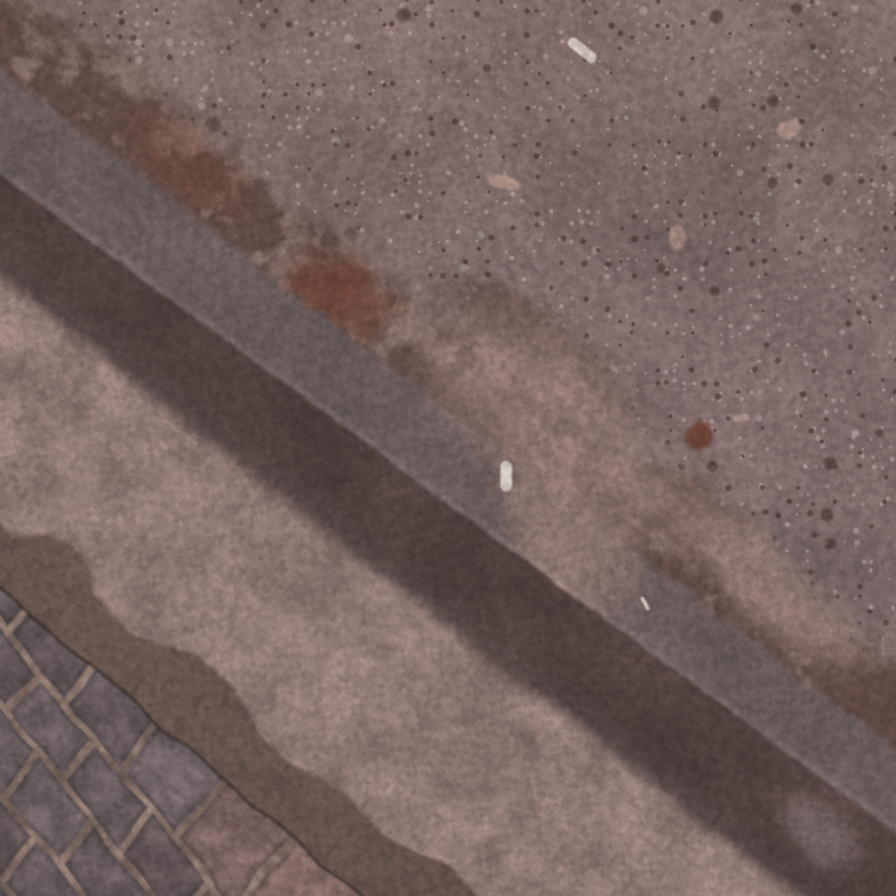
Give the GLSL for this texture, as a WebGL 1 fragment shader.

```glsl
precision highp float;
// Diagonal street gutter: gritty asphalt, dirt, kerb stone, mud and cobbles.
uniform vec2 u_resolution;

const vec3 ASPHALT = vec3(0.475, 0.405, 0.40);
const vec3 DIRT = vec3(0.365, 0.28, 0.255);
const vec3 RUST = vec3(0.43, 0.265, 0.22);
const vec3 SAND = vec3(0.57, 0.475, 0.445);
const vec3 GUTTER = vec3(0.41, 0.355, 0.355);
const vec3 KERB_FACE = vec3(0.32, 0.26, 0.248);
const vec3 KERB_TOP = vec3(0.55, 0.465, 0.442);
const vec3 MUD = vec3(0.395, 0.325, 0.298);
const vec3 COBBLE = vec3(0.40, 0.35, 0.36);
const vec3 COBBLE_WARM = vec3(0.49, 0.39, 0.37);
const vec3 JOINT = vec3(0.53, 0.45, 0.415);
const vec3 PALE = vec3(0.80, 0.755, 0.735);
// Borders: height at the left edge, slope
const vec2 DIRT_LINE = vec2(0.922, -0.76);
const vec2 GUTTER_LINE = vec2(0.805, -0.735);
const vec2 FACE_LINE = vec2(0.69, -0.78);
const vec2 MUD_LINE = vec2(0.43, -0.8);
const vec2 COBBLE_LINE = vec2(0.342, -0.85);
const vec2 COBBLE_SIZE = vec2(0.098, 0.072);

vec3 col;
vec2 warped;
float blur;

float hash(vec2 p) {
  return fract(sin(dot(p, vec2(127.1, 311.7))) * 43758.5);
}

float noise(vec2 p) {
  vec2 i = floor(p), f = fract(p);
  f = f * f * (3.0 - 2.0 * f);
  return mix(mix(hash(i), hash(i + vec2(1, 0)), f.x),
             mix(hash(i + vec2(0, 1)), hash(i + 1.0), f.x), f.y);
}

float fbm(vec2 p) {
  float sum = 0.0, amp = 0.53;
  for (int i = 0; i < 4; i++) {
    sum += amp * noise(p);
    p = mat2(1.6, 1.2, -1.2, 1.6) * p + 7.3;
    amp *= 0.5;
  }
  return sum;
}

float above(vec2 p, vec2 line) { return p.y - line.x - line.y * p.x; }

// Soft rotated ellipse: 1 inside, 0 outside
float blob(vec2 centre, vec2 radius, float angle, float soft) {
  float c = cos(angle), s = sin(angle);
  vec2 q = mat2(c, -s, s, c) * (warped - centre) / radius;
  return 1.0 - smoothstep(1.0 - soft, 1.0 + soft, length(q));
}

void stain(vec3 tint, float amount, vec2 centre, vec2 radius, float angle) {
  col = mix(col, tint, amount * blob(centre, radius, angle, 0.55));
}

void leaf(vec3 tint, vec2 centre, vec2 radius, float angle) {
  col = mix(col, tint, blob(centre, radius, angle, 0.3));
}

void stick(vec3 tint, vec2 p, vec2 a, vec2 b, float radius) {
  vec2 d = b - a;
  float t = clamp(dot(p - a, d) / dot(d, d), 0.0, 1.0);
  col = mix(tint, col, smoothstep(-blur, blur, length(p - a - d * t) - radius));
}

// Jittered grains filling a share of the cells
float specks(vec2 p, float scale, float share) {
  vec2 id = floor(p * scale);
  vec2 jitter = 0.3 + 0.4 * vec2(hash(id + 3.1), hash(id + 8.7));
  float r = 0.12 + 0.18 * hash(id + 5.3);
  float d = length(fract(p * scale) - jitter);
  return step(hash(id), share) * (1.0 - smoothstep(r * 0.5, r + 0.08, d));
}

vec3 cobbles(vec2 p) {
  float depth = -above(p, COBBLE_LINE) * 0.762 - 0.3 * (p.x - 0.15);
  depth += 0.01 * (noise(p * 25.0) - 0.5);
  float along = dot(p, vec2(0.762, -0.648)) + 0.008 * noise(p * 22.0);
  float row = max(floor(depth / COBBLE_SIZE.y), 0.0);
  float u = (along - 0.014 + 0.04 * row) / COBBLE_SIZE.x;
  vec2 f = vec2(fract(u), depth / COBBLE_SIZE.y - row);
  vec2 edge = min(f, 1.0 - f);
  if (row < 0.5) edge.y = 1.0 - f.y;
  edge *= COBBLE_SIZE;
  float gap = min(edge.x, edge.y);
  vec2 id = vec2(floor(u), row);
  float warm = smoothstep(0.6, 1.3, id.x - 0.5 * row + 0.4 * hash(id));
  vec3 stone = mix(COBBLE, COBBLE_WARM, warm) + 0.05 * (hash(id + 2.0) - 0.5);
  stone *= (0.78 + 0.44 * fbm(p * 45.0)) * (0.82 + 0.18 * smoothstep(0.003, 0.014, gap));
  return mix(JOINT * (0.75 + 0.4 * noise(p * 60.0)), stone, smoothstep(0.002, 0.005 + blur, gap));
}

void main() {
  vec2 p = gl_FragCoord.xy / u_resolution;
  blur = max(1.5 / u_resolution.y, 0.002);
  float mottle = fbm(p * 11.0), rough = fbm(p * 38.0 + 9.0);
  float grain = fbm(mat2(0.8, 0.6, -0.6, 0.8) * p * 170.0);
  warped = p + 0.045 * (vec2(fbm(p * 18.0), fbm(p * 18.0 + 31.0)) - 0.5);

  // Asphalt with light and dark grit
  col = ASPHALT + vec3(0.03, 0.018, 0.005) * smoothstep(0.6, 1.1, p.y);
  col *= 0.86 + 0.28 * mottle;
  col = mix(col, PALE * 0.88, 0.5 * max(specks(p, 95.0, 0.16), specks(p, 55.0, 0.05)));
  col = mix(col, DIRT * 0.75, 0.65 * max(specks(p + 0.7, 75.0, 0.14), specks(p, 32.0, 0.06)));

  // Dirt drift and stains
  float rise = above(warped, DIRT_LINE);
  float dry = smoothstep(0.4, 0.72, rough - 0.08 + 0.25 * smoothstep(0.02, 0.14, rise));
  col = mix(mix(DIRT, SAND * 0.92, dry), col, 0.1 + 0.9 * smoothstep(0.07, 0.145, rise));
  stain(RUST, 0.8, vec2(0.38, 0.672), vec2(0.055, 0.038), -0.4);
  stain(RUST, 0.4, vec2(0.21, 0.815), vec2(0.075, 0.03), -0.7);
  stain(DIRT, 0.75, vec2(0.6, 0.615), vec2(0.125, 0.026), -0.6);
  stain(DIRT, 0.75, vec2(0.74, 0.445), vec2(0.085, 0.035), -0.5);
  stain(SAND, 0.8, vec2(0.86, 0.345), vec2(0.15, 0.036), -0.7);
  stain(DIRT, 0.8, vec2(0.985, 0.215), vec2(0.065, 0.04), -0.7);

  // Gutter stone with sand washed across it
  float gutterEdge = above(p, DIRT_LINE) + 0.022 * (rough - 0.5);
  col = mix(GUTTER * (0.9 + 0.2 * mottle), col, smoothstep(-0.007, 0.008, gutterEdge));
  float sand = max(blob(vec2(0.62, 0.53), vec2(0.15, 0.075), -0.65, 0.4),
                   blob(vec2(0.64, 0.425), vec2(0.07, 0.105), 0.15, 0.4));
  col = mix(col, SAND * (0.84 + 0.28 * rough), 0.88 * sand);

  // Dark kerb face with a worn upper lip
  float faceTop = above(p, GUTTER_LINE) + 0.006 * (rough - 0.5);
  float faceLow = above(p, FACE_LINE) + 0.028 * (mottle - 0.5);
  vec3 face = KERB_FACE * (0.82 + 0.36 * mottle);
  face = mix(GUTTER * 0.92, face, 0.65 + 0.35 * smoothstep(0.0, 0.05, faceLow));
  col = mix(face, col, smoothstep(-0.004, 0.004, faceTop));
  col += 0.04 * (1.0 - smoothstep(0.0, 0.009, abs(faceTop - 0.005)));

  // Kerb top, mud strip and cobbles
  vec3 top = KERB_TOP * (0.82 + 0.36 * fbm(p * 24.0));
  col = mix(top, col, smoothstep(-0.018, 0.014, faceLow));
  float mudEdge = above(p, MUD_LINE) + 0.055 * (noise(p * 13.0) - 0.5) + 0.016 * (rough - 0.5);
  col = mix(MUD * (0.9 + 0.2 * mottle), col, smoothstep(-0.005, 0.005, mudEdge));
  float paving = above(p, COBBLE_LINE) + 0.012 * (noise(p * 28.0) - 0.5);
  col = mix(cobbles(p), col, smoothstep(-blur, blur, paving));
  col *= 0.7 + 0.3 * smoothstep(0.0, 0.006, abs(paving));

  // Grey stone, leaves and litter
  warped = mix(p, warped, 0.3);
  stain(GUTTER * 1.15, 0.75, vec2(0.917, 0.069), vec2(0.045, 0.03), -0.7);
  leaf(RUST, vec2(0.78, 0.514), vec2(0.015), 0.0);
  leaf(SAND * 0.93, vec2(0.716, 0.443), vec2(0.014, 0.022), 0.4);
  leaf(SAND * 1.14, vec2(0.88, 0.857), vec2(0.014, 0.009), 0.5);
  leaf(SAND * 1.14, vec2(0.563, 0.794), vec2(0.018, 0.008), -0.3);
  leaf(SAND * 1.08, vec2(0.755, 0.735), vec2(0.009, 0.014), 0.3);
  stick(SAND * 1.2, p, vec2(0.822, 0.533), vec2(0.832, 0.534), 0.004);
  stick(PALE, p, vec2(0.64, 0.952), vec2(0.66, 0.936), 0.006);
  stick(PALE, p, vec2(0.565, 0.479), vec2(0.565, 0.458), 0.0065);
  stick(PALE, p, vec2(0.717, 0.332), vec2(0.723, 0.321), 0.002);

  gl_FragColor = vec4(col * (0.83 + 0.34 * grain), 1.0);
}
```
